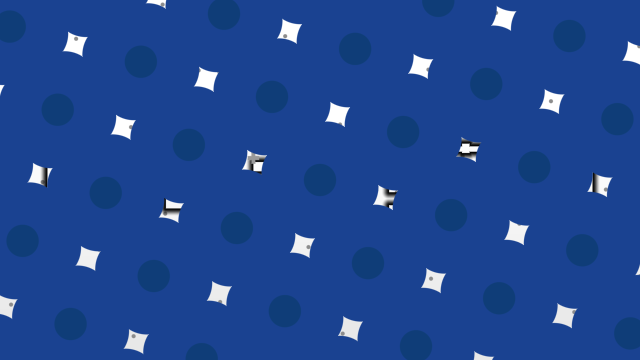
Write a Shadertoy shader that draws this pattern.

```glsl
const float CELL = 0.26667;
const float PEG_SPACING = 0.05778;
const vec3 BLUE = vec3(0.10, 0.26, 0.57);
const vec3 DISC_BLUE = vec3(0.06, 0.24, 0.47);

// Coordinates of p in axes turned by the given angle
vec2 toFrame(vec2 p, float degreesTurned) {
    float a = radians(degreesTurned);
    vec2 axis = vec2(cos(a), sin(a));
    return vec2(dot(p, axis), dot(p, vec2(-axis.y, axis.x)));
}

vec2 repeatCell(vec2 p, float size) {
    return (fract(p / size + 0.5) - 0.5) * size;
}

float fillMask(float d, float edge) {
    return 1.0 - smoothstep(-edge, edge, d);
}

float boxDistance(vec2 p, vec2 halfSize) {
    vec2 q = abs(p) - halfSize;
    return length(max(q, 0.0)) + min(max(q.x, q.y), 0.0);
}

// Square whose four sides bow inward by sag
float pinchedSquare(vec2 p, float halfSide, float sag) {
    float radius = (halfSide * halfSide + sag * sag) / (2.0 * sag);
    float offset = halfSide - sag + radius;
    vec2 q = abs(p);
    float arcs = radius - min(length(q - vec2(offset, 0.0)),
                              length(q - vec2(0.0, offset)));
    return max(arcs, max(q.x, q.y) - halfSide);
}

// Raised blocks along the middle: xy is the centre, zw the half size
float blockDistance(vec2 p) {
    vec4 blocks[7] = vec4[7](
        vec4(-0.650, 0.000, 0.107, 0.070),
        vec4(0.650, 0.000, 0.107, 0.070),
        vec4(-0.357, -0.030, 0.071, 0.049),
        vec4(-0.170, 0.037, 0.015, 0.013),
        vec4(0.230, -0.016, 0.038, 0.018),
        vec4(0.230, -0.088, 0.038, 0.018),
        vec4(0.412, 0.086, 0.032, 0.0075));
    float d = boxDistance(p - vec2(0.405, 0.088), vec2(0.0105, 0.013));
    for (int i = 0; i < 7; i++) {
        d = min(d, boxDistance(p - blocks[i].xy, blocks[i].zw));
    }
    return d;
}

// Pale sheet seen through the openings
vec3 backSheet(vec2 p, float edge) {
    vec3 color = vec3(mix(0.91, 1.0, smoothstep(-0.5, 0.2, p.y)));

    // Small grey pegs on a finer, slightly turned grid
    vec2 pegPos = toFrame(p, -5.0) - vec2(0.73, 0.74) * PEG_SPACING;
    float peg = length(repeatCell(pegPos, PEG_SPACING)) - 0.0056;
    color = mix(color, vec3(0.55), fillMask(peg, edge));

    // Soft shadow around the blocks
    float block = blockDistance(p);
    float shadow = 1.0 - smoothstep(0.0, 0.022, block);
    color *= 1.0 - shadow * (1.0 - fillMask(block, edge));

    // Grey cross mark
    vec2 mark = p - vec2(-0.185, 0.061);
    float crossMark = min(boxDistance(mark, vec2(0.016, 0.0055)),
                          boxDistance(mark, vec2(0.0055, 0.016)));
    return mix(color, vec3(0.60), fillMask(crossMark, edge));
}

void mainImage(out vec4 fragColor, in vec2 fragCoord) {
    vec2 p = (fragCoord - 0.5 * iResolution.xy) / iResolution.y;
    float edge = 0.75 / iResolution.y;
    vec2 lattice = toFrame(p, 30.0);

    // Dark discs on the lattice points
    float disc = length(repeatCell(lattice, CELL)) - 0.0449;
    vec3 color = mix(BLUE, DISC_BLUE, fillMask(disc, edge));

    // Pinched openings midway between the discs
    vec2 opening = repeatCell(lattice - 0.5 * CELL, CELL);
    float window = pinchedSquare(toFrame(opening, -45.0), 0.0280, 0.0044);
    color = mix(color, backSheet(p, edge), fillMask(window, edge));

    fragColor = vec4(color, 1.0);
}
```
